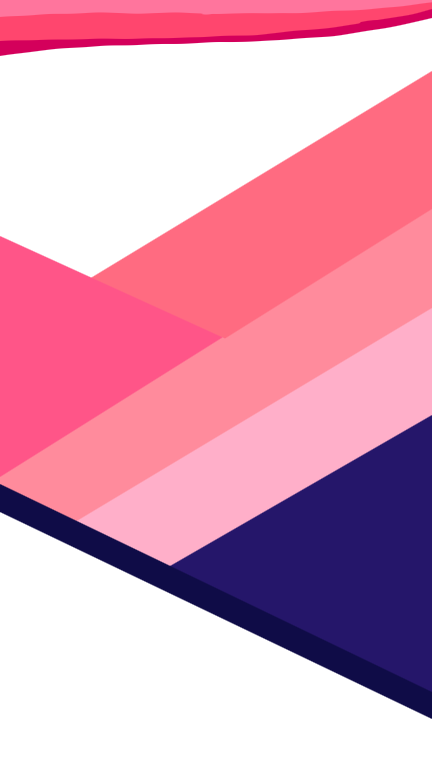
This background is drawn by a WebGL 2 fragment shader. Its source:

```glsl
#version 300 es
precision highp float;

uniform vec2 u_resolution;
out vec4 fragColor;

// Palette
const vec3 WHITE = vec3(1.0);
const vec3 CORAL = vec3(1.0, 0.42, 0.506);
const vec3 HOT_PINK = vec3(1.0, 0.335, 0.535);
const vec3 SALMON = vec3(1.0, 0.545, 0.61);
const vec3 PALE_PINK = vec3(1.0, 0.688, 0.788);
const vec3 NAVY = vec3(0.145, 0.085, 0.415);
const vec3 MIDNIGHT = vec3(0.06, 0.048, 0.28);
const vec3 CRIMSON = vec3(0.83, 0.0, 0.355);
const vec3 BRUSH_RED = vec3(1.0, 0.275, 0.43);
const vec3 BRUSH_PINK = vec3(1.0, 0.46, 0.615);

// Straight edges: height at the left and right side of the canvas
const vec2 CORAL_TOP = vec2(0.5664, 0.9076);
const vec2 CORAL_BASE = vec2(0.3759, 0.7279);
const vec2 HOT_TOP = vec2(0.6927, 0.4366);
const vec2 HOT_BASE = vec2(0.3789, 0.7318);
const vec2 PALE_TOP = vec2(0.2617, 0.5990);
const vec2 NAVY_TOP = vec2(0.1354, 0.4596);
const vec2 BORDER_TOP = vec2(0.3698, 0.0990);
const vec2 BORDER_BASE = vec2(0.3333, 0.0638);

// Brush strokes: depth below the top at four even steps across
const vec4 CRIMSON_DEPTH = vec4(0.0729, 0.0579, 0.0514, 0.0234);
const vec4 RED_DEPTH = vec4(0.0534, 0.0501, 0.0417, 0.0117);
const vec4 PINK_DEPTH = vec4(0.0221, 0.0169, 0.0169, 0.0030);
const float WOBBLE = 0.0022;
const float WOBBLE_FREQUENCY = 11.0;

// Stray bristle marks: centre and half size
const vec4 CRIMSON_FLECK = vec4(0.859, 0.971, 0.027, 0.0024);
const vec4 PINK_FLECK = vec4(0.482, 0.983, 0.014, 0.0018);
const float FLECK_SLOPE = 0.05;

float hash(float n) {
    return fract(sin(n * 127.1) * 437.58);
}

// One-dimensional gradient noise
float gradientNoise(float x) {
    float cell = floor(x);
    float f = fract(x);
    float a = (hash(cell) * 2.0 - 1.0) * f;
    float b = (hash(cell + 1.0) * 2.0 - 1.0) * (f - 1.0);
    return mix(a, b, f * f * f * (f * (f * 6.0 - 15.0) + 10.0));
}

// Smooth coverage of the side where d is positive
float coverage(float d) {
    return clamp(d / max(fwidth(d), 1e-6) + 0.5, 0.0, 1.0);
}

float edge(vec2 ends, float x) {
    return mix(ends.x, ends.y, x);
}

// Cubic curve through four evenly spaced depths, with a hand-drawn wobble
float brushEdge(vec4 depth, float x, float seed) {
    float t = x * 3.0;
    vec4 weight = vec4(
        -(t - 1.0) * (t - 2.0) * (t - 3.0) / 6.0,
        t * (t - 2.0) * (t - 3.0) / 2.0,
        -t * (t - 1.0) * (t - 3.0) / 2.0,
        t * (t - 1.0) * (t - 2.0) / 6.0);
    float wobble = WOBBLE * gradientNoise(x * WOBBLE_FREQUENCY + seed);
    return 1.0 - dot(weight, depth) + wobble;
}

float fleck(vec2 uv, vec4 shape) {
    vec2 q = uv - shape.xy;
    q.y -= FLECK_SLOPE * q.x;
    return coverage(1.0 - length(q / shape.zw));
}

void main() {
    vec2 uv = gl_FragCoord.xy / u_resolution;
    float x = uv.x;
    float y = uv.y;

    // Crossing diagonal bands, from back to front
    float hotTop = edge(HOT_TOP, x);
    float salmonTop = max(edge(CORAL_BASE, x), min(edge(HOT_BASE, x), hotTop));
    vec3 color = mix(WHITE, CORAL, coverage(edge(CORAL_TOP, x) - y));
    color = mix(color, HOT_PINK, coverage(hotTop - y));
    color = mix(color, SALMON, coverage(salmonTop - y));
    color = mix(color, PALE_PINK, coverage(edge(PALE_TOP, x) - y));
    color = mix(color, NAVY, coverage(edge(NAVY_TOP, x) - y));

    // Dark border and the empty corner under it
    color = mix(color, MIDNIGHT, coverage(edge(BORDER_TOP, x) - y));
    color = mix(color, WHITE, coverage(edge(BORDER_BASE, x) - y));

    // Layered brush strokes along the top
    color = mix(color, CRIMSON, coverage(y - brushEdge(CRIMSON_DEPTH, x, 3.0)));
    color = mix(color, BRUSH_RED, coverage(y - brushEdge(RED_DEPTH, x, 17.0)));
    color = mix(color, CRIMSON, fleck(uv, CRIMSON_FLECK));
    color = mix(color, BRUSH_PINK, coverage(y - brushEdge(PINK_DEPTH, x, 41.0)));
    color = mix(color, BRUSH_PINK, fleck(uv, PINK_FLECK));

    fragColor = vec4(color, 1.0);
}
```
